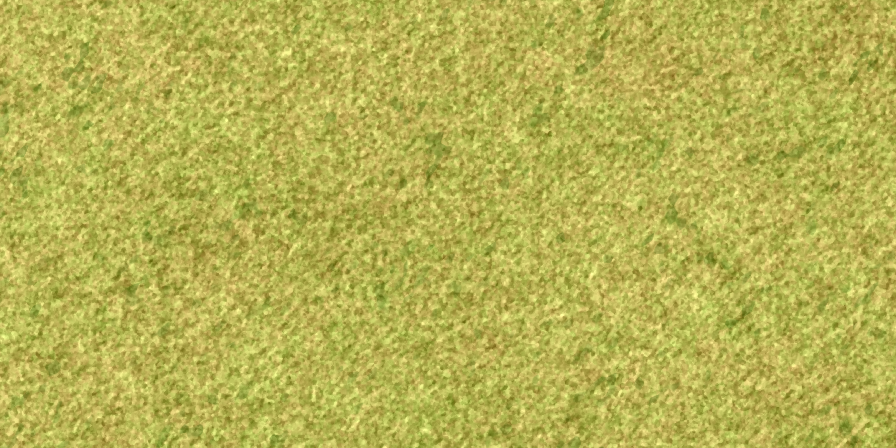
Give the GLSL for this texture, as a WebGL 1 fragment shader.

```glsl
precision highp float;
// Sunlit dry meadow from above: fine grassy grain, shaded tufts, green and straw patches.

uniform vec2 u_resolution;

const vec3 GRASS = vec3(0.728, 0.708, 0.334);
const vec3 LIGHT_TINT = vec3(1.0, 0.99, 0.92);
const vec3 STRAW_SHIFT = vec3(0.075, -0.045, 0.03);
const vec3 PIT_GREEN = vec3(0.46, 0.53, 0.17);

vec2 hash2(vec2 cell, float seed) {
  vec2 k = vec2(dot(cell, vec2(127.1, 311.7)), dot(cell, vec2(269.5, 183.3)));
  return fract(sin(k + seed * 17.3) * 43758.545);
}

// Cellular noise: each cell has a random tone, blended softly at its borders.
float cells(vec2 p, float sharpness, float seed) {
  vec2 base = floor(p);
  vec2 local = p - base;
  float toneSum = 0.0;
  float weightSum = 0.0;
  for (int j = -1; j <= 1; j++) {
    for (int i = -1; i <= 1; i++) {
      vec2 offset = vec2(float(i), float(j));
      vec2 site = hash2(base + offset, seed);
      vec2 d = offset + site - local;
      float weight = exp(-sharpness * dot(d, d));
      float tone = hash2(base + offset, seed + 5.7).x;
      toneSum += weight * tone;
      weightSum += weight;
    }
  }
  return toneSum / max(weightSum, 1e-6) - 0.5;
}

// Leans features to the right and stretches them upwards.
vec2 lean(vec2 p, float slant, float stretch) {
  return vec2(p.x - slant * p.y, p.y / stretch);
}

// Relief lit from the upper left.
float relief(vec2 p, float scale, float seed) {
  vec2 towardLight = vec2(-0.4, 0.35);
  return cells(p * scale, 6.0, seed) - cells(p * scale + towardLight, 6.0, seed);
}

// Brightness from the single blades up to broad patches.
float grassLight(vec2 p) {
  vec2 q = lean(p, 0.15, 1.1);
  float light = 0.17 * cells(p * 176.0, 9.0, 1.0);
  light += 0.21 * cells(q * 118.0, 9.0, 2.0);
  light += 0.10 * cells(q * 62.0, 7.0, 3.0);
  light += 0.15 * relief(q, 78.0, 4.0);
  light += 0.07 * cells(q * 24.0, 5.0, 5.0);
  light += 0.05 * cells(p * vec2(3.0, 5.0), 3.0, 6.0);
  return light;
}

// Positive where the grass is straw coloured, negative where it is green.
float dryness(vec2 p) {
  float dry = 0.70 * cells(p * 92.0, 7.0, 7.0);
  dry += 0.50 * cells(lean(p, 0.2, 1.2) * 26.0, 5.0, 8.0);
  dry += 0.32 * cells(p * vec2(4.0, 8.0), 3.0, 9.0);
  float wave = 0.03 * sin(p.x * 5.0) + 0.02 * sin(p.x * 11.0 + 1.0);
  float band = (p.y - 0.82 - wave) / 0.07;
  return dry + 0.18 * exp(-band * band) - 0.04;
}

// Sparse shaded gaps between tufts, gathered in loose groups.
float pits(vec2 p) {
  vec2 q = lean(p, 0.35, 1.3);
  float gap = cells(q * 54.0, 7.0, 10.0) + 0.45 * cells(q * 13.0, 5.0, 11.0);
  return smoothstep(0.30, 0.58, gap);
}

void main() {
  vec2 p = gl_FragCoord.xy / u_resolution.y;
  vec3 color = GRASS + grassLight(p) * LIGHT_TINT;
  color += dryness(p) * STRAW_SHIFT;
  color = mix(color, PIT_GREEN + 0.6 * (color - GRASS), 0.65 * pits(p));
  gl_FragColor = vec4(clamp(color, 0.0, 1.0), 1.0);
}
```
